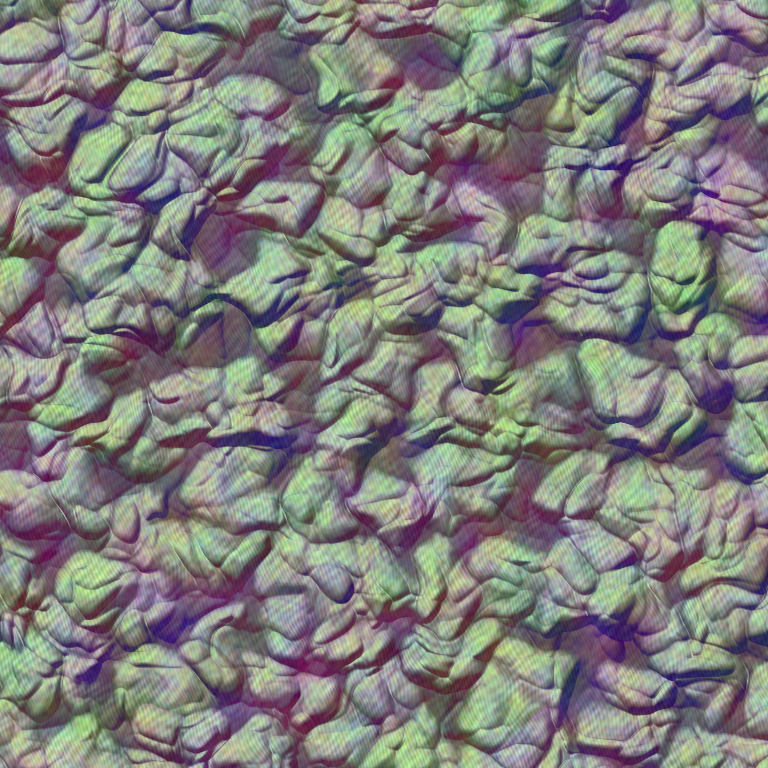
A three.js fragment shader for this texture:

```glsl
varying vec2 vUv;

const float LUMPS_ACROSS = 13.0;
const float FOLD_SCALE = 1.9;
const float FOLD_HEIGHT = 0.38;
const float WARP = 0.5;
const float SLOPE = 0.42;
const float SAMPLE_STEP = 0.045;
const float WEAVE_ACROSS = 135.0;
const float WEAVE_CONTRAST = 0.075;
const float SPECKLE_CONTRAST = 0.16;
const float TINT_STRENGTH = 0.17;
const vec3 LIGHT_DIR = vec3(-0.33, 0.62, 0.71);

const vec3 SHADOW_BLUE = vec3(0.20, 0.16, 0.38);
const vec3 SHADOW_WINE = vec3(0.35, 0.17, 0.27);
const vec3 DARK_GREY = vec3(0.37, 0.34, 0.36);
const vec3 MID_GREY = vec3(0.50, 0.50, 0.49);
const vec3 PALE_GREY = vec3(0.63, 0.65, 0.63);
const vec3 PALE_GREEN = vec3(0.68, 0.76, 0.61);

float hash(vec2 p) {
  vec3 q = fract(vec3(p.xyx) * 0.1031);
  q += dot(q, q.yzx + 33.33);
  return fract((q.x + q.y) * q.z);
}

float noise(vec2 p) {
  vec2 i = floor(p);
  vec2 f = fract(p);
  f = f * f * (3.0 - 2.0 * f);
  return mix(mix(hash(i), hash(i + vec2(1.0, 0.0)), f.x),
             mix(hash(i + vec2(0.0, 1.0)), hash(i + 1.0), f.x), f.y);
}

vec3 noise3(vec2 p) {
  return vec3(noise(p), noise(p + 41.7), noise(p + 87.3));
}

// Overlapping bent ellipsoids: x = height, y = gap to the next one, z = id
vec3 lumps(vec2 p) {
  vec2 cell = floor(p);
  float top = 0.0;
  float below = 0.0;
  float id = 0.0;
  for (int j = -1; j <= 1; j++) {
    for (int i = -1; i <= 1; i++) {
      vec2 c = cell + vec2(float(i), float(j));
      float r = hash(c + 3.1);
      float angle = 6.2832 * hash(c + 17.9);
      vec2 d = p - c - vec2(hash(c + 29.3), hash(c + 53.7));
      float ca = cos(angle);
      float sa = sin(angle);
      d = vec2(ca * d.x + sa * d.y, ca * d.y - sa * d.x);
      d.y += (hash(c + 71.1) - 0.5) * 0.9 * d.x * d.x;
      d /= vec2(mix(0.65, 0.95, hash(c + 83.3)), mix(0.42, 0.72, r));
      float q = dot(d, d);
      float z = mix(0.55, 1.15, hash(c + 97.7)) * (1.0 - q * sqrt(q));
      if (z > top) {
        below = top;
        top = z;
        id = r;
      } else {
        below = max(below, z);
      }
    }
  }
  return vec3(top, top - below, id);
}

// Lumps carrying smaller folds: x = height, y = openness, z = id
vec3 relief(vec2 p) {
  p += WARP * (vec2(noise(p * 1.3), noise(p * 1.3 + 19.0)) - 0.5);
  p += 0.3 * WARP * (vec2(noise(p * 3.1), noise(p * 3.1 + 37.0)) - 0.5);
  vec3 body = lumps(p);
  vec3 fold = lumps(p * FOLD_SCALE + 61.0);
  float height = body.x + FOLD_HEIGHT * fold.x + 0.16 * noise(p * 4.5);
  float open = mix(0.62, 1.0, smoothstep(0.0, 0.28, body.y));
  open *= mix(0.86, 1.0, smoothstep(0.0, 0.25, fold.y));
  open *= mix(0.55, 1.0, smoothstep(0.0, 0.55, body.x));
  return vec3(height, open, body.z);
}

// Tone from deep crevice to lit crest
vec3 palette(float tone, float hue) {
  vec3 color = mix(SHADOW_BLUE, SHADOW_WINE, hue);
  color = mix(color, DARK_GREY, smoothstep(0.08, 0.32, tone));
  color = mix(color, MID_GREY, smoothstep(0.28, 0.54, tone));
  color = mix(color, PALE_GREY, smoothstep(0.52, 0.76, tone));
  return mix(color, PALE_GREEN, smoothstep(0.74, 0.96, tone));
}

void main() {
  vec2 p = vUv * LUMPS_ACROSS + 7.0;
  vec3 here = relief(p);
  float hx = relief(p + vec2(SAMPLE_STEP, 0.0)).x;
  float hy = relief(p + vec2(0.0, SAMPLE_STEP)).x;
  vec2 slope = (vec2(hx, hy) - here.x) / SAMPLE_STEP;
  vec3 normal = normalize(vec3(-SLOPE * slope, 1.0));
  float tone = max(dot(normal, LIGHT_DIR), 0.0) * here.y;
  tone += 0.10 + 0.12 * (noise(p * 0.9 + 5.0) - 0.5);

  // Drifting mauve, green and ochre tints
  float hue = smoothstep(0.3, 0.7, noise(p * 0.8 + 23.0));
  vec3 color = palette(tone, hue);
  float drift = noise(p * 1.4 + 11.0) + 0.5 * here.z - 0.75;
  color += TINT_STRENGTH * drift * vec3(-0.35, 0.6, -0.5);
  color += TINT_STRENGTH * (noise3(p * 2.2) - 0.5) * vec3(0.7, 0.5, 0.8);

  // Fine woven grain with coloured speckle
  vec2 w = vUv * WEAVE_ACROSS + 1.6 * vec2(noise(p * 2.0), noise(p * 2.0 + 9.0));
  float weave = sin(6.2832 * w.x) * sin(6.2832 * w.y * 0.5 + 3.1416 * w.x);
  float grain = mix(0.45, 1.0, smoothstep(0.25, 0.65, tone));
  color += grain * WEAVE_CONTRAST * weave * (0.4 + noise(p * 3.0 + 31.0));
  vec3 speckle = noise3(vUv * WEAVE_ACROSS * 1.2) - 0.5;
  color += grain * SPECKLE_CONTRAST * mix(vec3(speckle.g), speckle, 0.6);

  gl_FragColor = vec4(clamp(color, 0.0, 1.0), 1.0);
}
```
